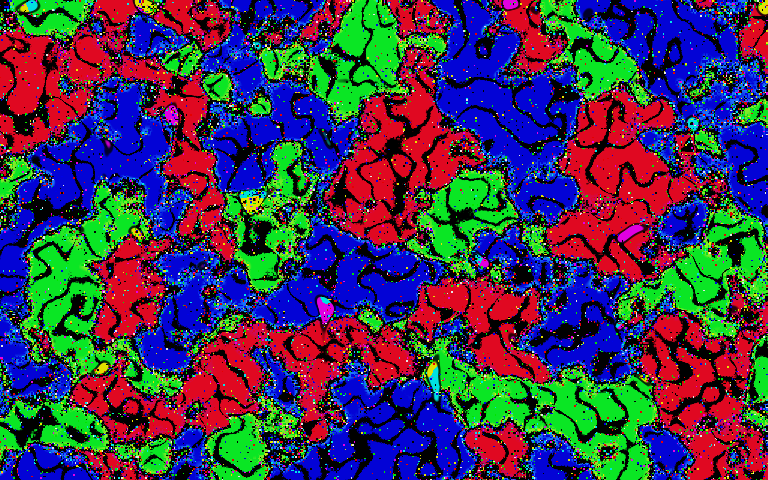
A Shadertoy shader for this texture:

```glsl
const vec3 RED = vec3(0.88, 0.03, 0.13);
const vec3 GREEN = vec3(0.04, 0.90, 0.14);
const vec3 BLUE = vec3(0.01, 0.01, 0.84);
const vec3 RED_FRINGE = vec3(0.80, 0.04, 0.36);
const vec3 GREEN_FRINGE = vec3(0.52, 0.92, 0.16);
const vec3 BLUE_FRINGE = vec3(0.10, 0.46, 0.98);
const vec3 REGION_BIAS = vec3(0.01, -0.03, 0.07);  // red, green, blue

const float REGION_FREQ = 3.6;    // per canvas height
const float WORM_FREQ = 15.0;
const float WORM_WIDTH = 0.085;
const float GRAIN_FREQ = 320.0;
const float OUTLINE = 0.035;
const float FRINGE = 0.15;
const float BLOB_LEVEL = 0.50;

vec3 hash3(vec2 p) {
    vec3 q = fract(p.xyx * vec3(0.1031, 0.1030, 0.0973));
    q += dot(q, q.yxz + 33.33);
    return fract((q.xxy + q.yzz) * q.zyx);
}

float cornerSlope(vec2 cell, vec2 corner, vec2 f) {
    return dot(hash3(cell + corner).xy * 2.0 - 1.0, f - corner);
}

// Gradient noise, roughly -0.8 to 0.8
float noise(vec2 p) {
    vec2 cell = floor(p), f = p - cell;
    vec2 u = f * f * f * (f * (f * 6.0 - 15.0) + 10.0);
    float low = mix(cornerSlope(cell, vec2(0, 0), f), cornerSlope(cell, vec2(1, 0), f), u.x);
    float high = mix(cornerSlope(cell, vec2(0, 1), f), cornerSlope(cell, vec2(1, 1), f), u.x);
    return 1.25 * mix(low, high, u.y);
}

float fbm(vec2 p) {
    const mat2 turn = mat2(1.6, 1.2, -1.2, 1.6);
    float sum = 0.0, gain = 1.0;
    for (int i = 0; i < 4; i++) {
        sum += gain * noise(p);
        p = turn * p + 7.3;
        gain *= 0.52;
    }
    return sum;
}

void mainImage(out vec4 fragColor, in vec2 fragCoord) {
    vec2 p = fragCoord / iResolution.y;
    vec2 wobble = 0.006 * vec2(noise(p * 34.0 + 3.7), noise(p * 34.0 + 61.2));
    vec2 q = p + wobble;

    // Three competing fields: the strongest owns the region
    vec2 r = q * REGION_FREQ;
    vec3 field = vec3(fbm(r + 11.4), fbm(r + 57.8), fbm(r + 93.1)) + REGION_BIAS;
    float top = max(field.r, max(field.g, field.b));
    float second = max(min(field.r, field.g), min(max(field.r, field.g), field.b));
    float margin = top - second;
    vec3 owner = step(vec3(top), field);
    vec3 rivals = step(vec3(second), field);
    vec3 color = mat3(RED, GREEN, BLUE) * owner;
    vec3 fringeColor = mat3(RED_FRINGE, GREEN_FRINGE, BLUE_FRINGE) * owner;

    // Grain values, one set per small square cell
    vec2 grainCell = floor(p * GRAIN_FREQ);
    vec3 grain = hash3(grainCell + 17.0);
    vec3 tint = hash3(grainCell + 613.0);

    // Bright dotted fringe along region borders
    float nearEdge = 1.0 - smoothstep(0.4 * FRINGE, FRINGE, margin);
    color = mix(color, fringeColor, nearEdge * step(grain.x, 0.62));

    // Black worms along the zero contours of a finer noise
    mat2 tilt = mat2(0.80, 0.60, -0.60, 0.80);
    float contour = noise(q * WORM_FREQ + 31.6)
                  + 0.5 * noise(tilt * q * WORM_FREQ * 1.47 + 5.2);
    float patches = noise(p * 9.0 + 42.5);
    float width = WORM_WIDTH * (1.0 + 0.8 * patches) * smoothstep(0.05, 0.22, margin);
    float wormGap = abs(contour) - width;
    float soft = 0.02;
    color *= smoothstep(-soft, soft, wormGap + 0.05 * (grain.y - 0.5));

    // Rough dark outline between regions
    float outline = OUTLINE + 0.05 * (grain.z - 0.5);
    color *= smoothstep(outline - 0.012, outline + 0.012, margin);

    // Rare round blobs mixing the two strongest channels
    float blob = noise(p * 13.0 + 77.7) - 0.3 * max(margin - FRINGE, 0.0);
    float blobCore = smoothstep(BLOB_LEVEL, BLOB_LEVEL + 0.03, blob);
    float blobRim = smoothstep(BLOB_LEVEL - 0.06, BLOB_LEVEL - 0.02, blob);
    color = mix(color * (1.0 - 0.8 * blobRim), rivals * 0.88, blobCore);

    // Saturated speckles gather on worm rims and borders
    float rim = 1.0 - smoothstep(0.0, 0.07, abs(wormGap));
    float density = 0.035 + 0.28 * rim * smoothstep(-0.25, 0.35, patches)
                  + 0.26 * nearEdge;
    vec3 speckle = step(vec3(0.66), tint) * 0.9;
    color = mix(color, speckle, step(fract(grain.x + grain.y), density));

    fragColor = vec4(color, 1.0);
}
```
